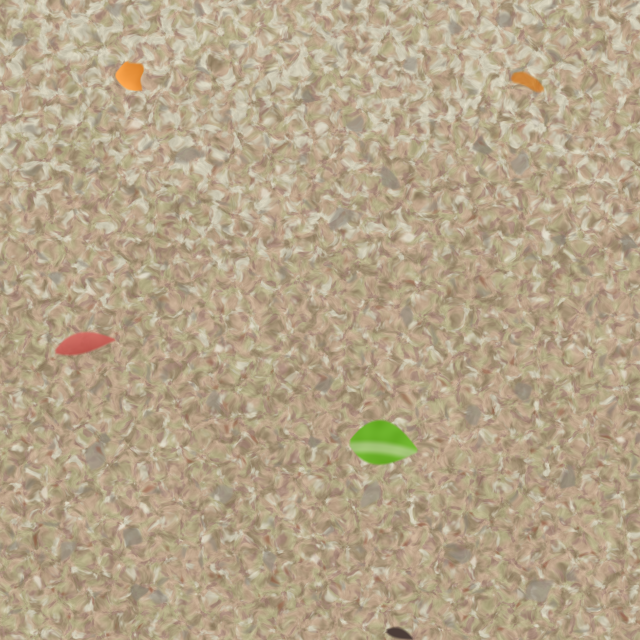
Give the GLSL for this texture, as a WebGL 1 fragment shader.

```glsl
precision highp float;
// Weathered sandy concrete with pale flakes, grey pebbles, rusty specks and a few fallen leaves.
uniform vec2 u_resolution;

const vec3 PINK_SAND = vec3(0.75, 0.65, 0.55);
const vec3 GREEN_SAND = vec3(0.71, 0.68, 0.53);
const vec3 DARK_SAND = vec3(0.61, 0.54, 0.43);
const vec3 PALE_FLAKE = vec3(0.81, 0.79, 0.71);
const vec3 MAUVE_SHADE = vec3(0.64, 0.52, 0.47);
const vec3 GREY_STONE = vec3(0.57, 0.54, 0.49);
const vec3 RUST = vec3(0.55, 0.32, 0.23);
const vec3 WHITE_CHIP = vec3(0.91, 0.89, 0.83);
const vec3 GREEN_LEAF = vec3(0.42, 0.69, 0.16);
const vec3 GREEN_SHEEN = vec3(0.64, 0.77, 0.47);
const vec3 RED_LEAF = vec3(0.78, 0.36, 0.33);
const vec3 ORANGE_LEAF = vec3(0.93, 0.58, 0.23);
const vec3 DARK_LEAF = vec3(0.30, 0.24, 0.22);

vec2 hash2(vec2 p) {
    vec3 q = fract(p.xyx * vec3(0.1031, 0.1030, 0.0973));
    q += dot(q, q.yzx + 33.33);
    return fract((q.xx + q.yz) * q.zy);
}

vec2 rotate(vec2 p, float angle) {
    float c = cos(angle), s = sin(angle);
    return vec2(c * p.x + s * p.y, c * p.y - s * p.x);
}

float cornerSlope(vec2 cell, vec2 offset) {
    float angle = 6.2832 * hash2(cell).x;
    return dot(vec2(cos(angle), sin(angle)), offset);
}

float gradientNoise(vec2 p) {
    vec2 i = floor(p), f = fract(p);
    vec2 u = f * f * f * (f * (f * 6.0 - 15.0) + 10.0);
    vec2 e = vec2(1.0, 0.0);
    float low = mix(cornerSlope(i, f), cornerSlope(i + e, f - e), u.x);
    float high = mix(cornerSlope(i + e.yx, f - e.yx), cornerSlope(i + 1.0, f - 1.0), u.x);
    return 1.4 * mix(low, high, u.y);
}

float fbm(vec2 p) {
    float sum = 0.0, weight = 0.7;
    for (int i = 0; i < 3; i++) {
        sum += weight * gradientNoise(p);
        p = rotate(p, 0.6) * 2.03 + 17.0;
        weight *= 0.5;
    }
    return sum;
}

// Scattered angular grains: x is coverage, y a random shade per grain.
vec2 scatter(vec2 p, float cells, float radius, float density, float stretch, float seed) {
    vec2 g = p * cells, base = floor(g);
    float soft = 0.003 * cells;
    vec2 result = vec2(0.0);
    for (int y = -1; y <= 1; y++) {
        for (int x = -1; x <= 1; x++) {
            vec2 cell = base + vec2(float(x), float(y));
            vec2 place = hash2(cell + seed), kind = hash2(cell + seed + 71.0);
            vec2 q = rotate(g - cell - place, 6.2832 * kind.y);
            q.x /= 1.0 + stretch * place.y;
            q.y += 0.3 * abs(q.x);
            float shape = mix(length(q), abs(q.x) + abs(q.y), 0.5);
            float size = radius * (0.5 + 0.5 * place.x);
            float cover = step(kind.x, density) * (1.0 - smoothstep(-soft, soft, shape - size));
            if (cover > result.x) result = vec2(cover, place.y);
        }
    }
    return result;
}

// Pointed leaf: x is coverage, y the position across the midrib.
vec2 leaf(vec2 p, vec2 centre, float angle, float halfLength, float halfWidth) {
    vec2 q = rotate(p - centre, angle) / halfLength;
    float along = clamp(q.x, -1.0, 1.0);
    q.y += 0.12 * along * along;
    float width = halfWidth / halfLength * (1.0 - along * along) * (1.0 - 0.3 * along);
    float edge = 0.003 / halfLength;
    float outside = max(abs(q.y) - width, abs(q.x) - 1.0 + edge);
    return vec2(1.0 - smoothstep(-edge, edge, outside), clamp(q.y, -1.0, 1.0));
}

vec3 ground(vec2 p, vec2 q) {
    float worn = smoothstep(0.45, 0.95, p.y - 0.1 * (p.x - 0.5) + 0.2 * fbm(p * 4.0));
    float hue = gradientNoise(q * 58.0 + 9.0) + 0.5 * gradientNoise(p * 11.0) - 0.05;
    vec3 color = mix(PINK_SAND, GREEN_SAND, smoothstep(-0.4, 0.5, hue));
    float shadow = fbm(q * 46.0 + 31.0) + 0.25 * fbm(p * 9.0 + 13.0);
    color = mix(color, DARK_SAND, smoothstep(-0.1, 0.5, shadow - 0.08 * worn));
    color = mix(color, MAUVE_SHADE, 0.8 * smoothstep(0.08, 0.5, fbm(q * 62.0 + 63.0)));
    float flake = fbm(q * 52.0 + 97.0) + 0.2 * fbm(p * 10.0 + 41.0);
    color = mix(color, PALE_FLAKE, smoothstep(0.02, 0.55, flake - 0.08 + 0.3 * worn));
    return color + 0.1 * fbm(q * 95.0 + 5.0) + 0.03 * fbm(p * 7.0 + 3.0);
}

void main() {
    vec2 p = gl_FragCoord.xy / u_resolution.y;
    vec2 warp = vec2(gradientNoise(p * 38.0), gradientNoise(p * 38.0 + 50.0));
    vec2 q = p + 0.008 * warp;
    vec3 color = ground(p, q);

    // Stones, slivers, rust and bright chips
    vec2 stone = scatter(p + 0.006 * warp, 13.0, 0.22, 0.14, 0.6, 11.0);
    color = mix(color, GREY_STONE + 0.1 * (stone.y - 0.5), 0.65 * stone.x);
    vec2 sliver = scatter(q, 38.0, 0.2, 0.25, 2.0, 23.0);
    color = mix(color, GREY_STONE - 0.05 * sliver.y, 0.55 * sliver.x);
    vec2 speck = scatter(q, 50.0, 0.22, 0.14, 0.8, 37.0);
    color = mix(color, RUST, speck.x * (0.3 + 0.4 * speck.y) * (1.0 - 0.6 * p.y));
    vec2 chip = scatter(p + 0.006 * warp, 28.0, 0.2, 0.035, 0.9, 53.0);
    color = mix(color, WHITE_CHIP, chip.x * (0.5 + 0.4 * chip.y));

    // Fallen leaves
    vec2 green = leaf(p, vec2(0.600, 0.308), -0.12, 0.056, 0.034);
    vec3 blade = mix(GREEN_SHEEN, GREEN_LEAF, smoothstep(-0.1, 0.1, abs(green.y + 0.15) - 0.15));
    color = mix(color, blade + 0.05 * warp.x, green.x);
    vec2 stem = leaf(p, vec2(0.668, 0.305), -0.2, 0.02, 0.003);
    color = mix(color, DARK_SAND, stem.x);
    vec2 red = leaf(p, vec2(0.132, 0.465), 0.2, 0.05, 0.016);
    color = mix(color, RED_LEAF + 0.2 * red.y, 0.9 * red.x);
    vec2 orange = leaf(p + 0.01 * warp, vec2(0.204, 0.885), 1.9, 0.03, 0.019);
    color = mix(color, ORANGE_LEAF + 0.15 * orange.y, 0.95 * orange.x);
    vec2 curl = leaf(q, vec2(0.828, 0.873), -0.45, 0.028, 0.010);
    color = mix(color, ORANGE_LEAF - 0.1, 0.75 * curl.x);
    vec2 dark = leaf(p, vec2(0.625, 0.010), -0.3, 0.024, 0.008);
    color = mix(color, DARK_LEAF, dark.x);
    gl_FragColor = vec4(clamp(color, 0.0, 1.0), 1.0);
}
```
